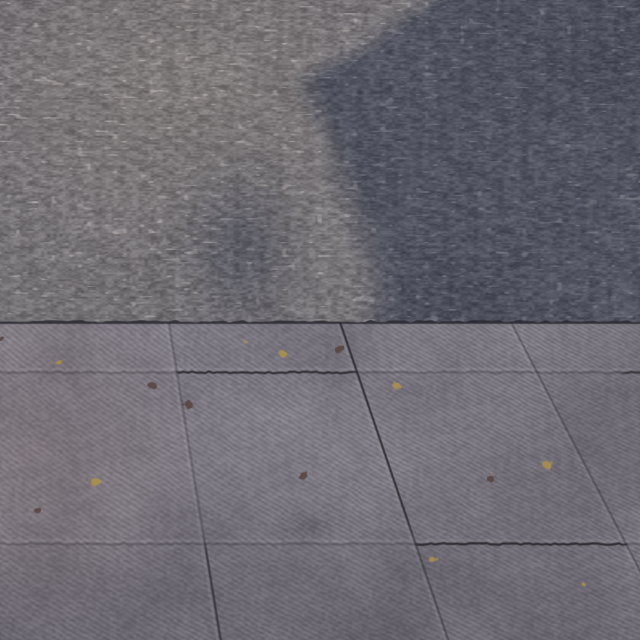
This texture is drawn by a Shadertoy shader. Its source:

```glsl
// Draws coarse asphalt under a soft angular shadow, above ribbed paving slabs.
// Slab joints use a simple perspective coordinate; grain, stains and fallen
// leaves come from sine-hash value noise and a scatter loop.

const float KERB_Y = 0.496;

float hash(vec2 p) {
    return fract(sin(dot(p, vec2(127.1, 311.7))) * 43758.5453);
}

float noise(vec2 p) {
    vec2 cell = floor(p), f = fract(p);
    f = f * f * (3.0 - 2.0 * f);
    float low = mix(hash(cell), hash(cell + vec2(1, 0)), f.x);
    float high = mix(hash(cell + vec2(0, 1)), hash(cell + vec2(1, 1)), f.x);
    return mix(low, high, f.y);
}

float fbm(vec2 p) {
    float sum = 0.0, amp = 0.5;
    for (int i = 0; i < 4; i++) {
        sum += amp * noise(p);
        p = p * 2.03 + 17.3;
        amp *= 0.5;
    }
    return sum;
}

float stroke(float d, float halfWidth, float px) {
    return 1.0 - smoothstep(halfWidth - px, halfWidth + px, abs(d));
}

float blob(vec2 p, vec2 center, vec2 radius) {
    vec2 q = (p - center) / radius;
    return exp(-dot(q, q));
}

float span(float x, float from, float to) {
    return smoothstep(from - 0.01, from + 0.01, x) * (1.0 - smoothstep(to - 0.01, to + 0.01, x));
}

// Shadow cover: a corner pointing left, softer along its lower edge.
float shadowMask(vec2 p) {
    float wobble = (fbm(p * 14.0) - 0.47) * 0.035;
    float drop = 0.875 - p.y;
    float upper = (p.x - 0.475 + 1.55 * drop) * 0.54;
    float lower = p.x - 0.475 - 0.43 * drop + 0.33 * drop * drop;
    float corner = smoothstep(-0.022, 0.026, upper + wobble)
                 * smoothstep(-0.035, 0.042, lower + wobble);
    float patchShade = 0.62 * blob(p, vec2(0.375, 0.61), vec2(0.075, 0.105));
    return max(corner, patchShade);
}

vec3 asphalt(vec2 p) {
    float shade = shadowMask(p);
    vec3 lit = mix(vec3(0.455, 0.443, 0.462), vec3(0.492, 0.474, 0.475),
                   blob(p, vec2(0.28, 0.86), vec2(0.33, 0.25)));
    lit += 0.025 * blob(p, vec2(0.49, 0.63), vec2(0.05, 0.16));
    vec3 color = mix(lit, vec3(0.313, 0.323, 0.372), shade);

    // Flattened stones, fine grit and sparse pale chips
    float stones = noise(p * vec2(105, 215)) - 0.5;
    float grit = noise(p * vec2(210, 370) + 41.0) - 0.5;
    float chips = smoothstep(0.78, 0.96, noise(p * vec2(72, 190) + 9.0));
    float contrast = mix(1.0, 0.8, shade);
    color += contrast * (0.12 * stones + 0.10 * grit);
    color += contrast * chips * vec3(0.12, 0.112, 0.105);
    return color + 0.06 * (fbm(p * 9.0) - 0.47);
}

// x counts the slab joints, y is the distance below the kerb.
vec2 slabCoord(vec2 p) {
    float t = KERB_Y - p.y;
    return vec2((p.x - 0.264 - 0.163 * t) / (0.2675 + 0.178 * t), t);
}

// One joint: dark gap with a faint pale lip.
vec3 addJoint(vec3 color, float d, float strength, float px) {
    color += 0.035 * stroke(d - 0.005, 0.002, px);
    return mix(color, vec3(0.17, 0.16, 0.18), strength * stroke(d, 0.0018, px));
}

vec3 paving(vec2 p, float px) {
    vec2 slab = slabCoord(p);
    vec3 color = mix(vec3(0.448, 0.433, 0.472), vec3(0.425, 0.411, 0.452), smoothstep(0.2, 0.0, p.y));
    color += vec3(0.055, 0.038, 0.025) * blob(p, vec2(0.04, 0.29), vec2(0.2, 0.22));
    color += 0.04 * blob(p, vec2(0.46, 0.32), vec2(0.22, 0.13));
    color += 0.025 * smoothstep(0.39, 0.49, p.y);
    color -= 0.05 * blob(p, vec2(0.48, 0.18), vec2(0.06, 0.025));

    // Diagonal ribs, worn unevenly
    float wear = fbm(p * 11.0 + 3.0);
    float ribs = sin(6.28318 * (slab.x * 23.0 + p.y * 108.0 + 0.5 * noise(p * 35.0)));
    color += ribs * (0.010 + 0.022 * wear);
    color += 0.10 * (wear - 0.47) + 0.06 * (noise(p * vec2(190, 260)) - 0.5);

    // Joints across and along the slabs, each open over part of its length
    float jitter = (noise(vec2(p.x * 150.0, 2.0)) - 0.5) * 0.0025;
    float farGap = 0.25 + 0.6 * span(slab.x, 0.0, 1.0) + 0.5 * span(p.x, 0.97, 1.1);
    float nearGap = 0.25 + 0.65 * span(slab.x, 1.0, 2.0);
    color = addJoint(color, p.y - 0.418 + jitter, farGap, px);
    color = addJoint(color, p.y - 0.150 + jitter, nearGap, px);
    for (int i = -1; i < 3; i++) {
        float k = float(i);
        float d = (slab.x - k) * (0.2675 + 0.178 * slab.y);
        float gap = i == 1 ? mix(0.45, 0.85, smoothstep(0.14, 0.2, p.y)) : 0.35;
        if (i == 0) gap = mix(0.7, 0.25, smoothstep(0.13, 0.17, p.y));
        color = addJoint(color, -d, gap, px);
    }
    return color;
}

// Small irregular leaves, alternating yellow and brown.
vec3 addLeaves(vec3 color, vec2 p, float px) {
    for (int i = 0; i < 15; i++) {
        float k = float(i);
        vec2 center = vec2(fract(0.44 + 0.618 * k), 0.02 + 0.46 * sqrt(hash(vec2(k, 5.0))));
        vec2 q = (p - center) * vec2(0.8, 1.1);
        float radius = 0.003 + 0.004 * hash(vec2(k, 8.0));
        float d = length(q) - radius * (0.45 + noise(p * 190.0 + k));
        vec3 tint = mix(vec3(0.68, 0.57, 0.29), vec3(0.34, 0.26, 0.24), mod(k, 2.0));
        color = mix(color, tint, 0.85 * (1.0 - smoothstep(-px, px, d)));
    }
    return color;
}

void mainImage(out vec4 fragColor, in vec2 fragCoord) {
    vec2 p = fragCoord / iResolution.xy;
    float px = max(1.0 / iResolution.y, 0.001);
    vec3 ground = addLeaves(paving(p, px), p, px);
    vec3 color = mix(ground, asphalt(p), smoothstep(-px, px, p.y - KERB_Y));

    // Ragged dark seam at the kerb
    float ragged = noise(vec2(p.x * 95.0, 7.0));
    float seam = stroke(p.y - KERB_Y - 0.002 * (ragged - 0.5), 0.0012 + 0.0018 * ragged, px);
    color = mix(color, vec3(0.14, 0.14, 0.17), 0.8 * seam);
    fragColor = vec4(clamp(color, 0.0, 1.0), 1.0);
}
```
